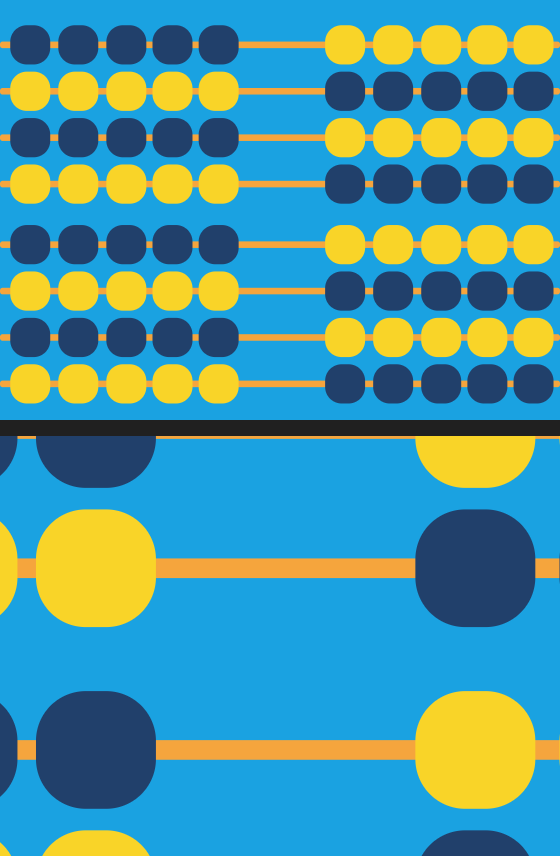
Top: the whole. Bottom: its middle third, enlarged.
Give the GLSL for this pattern, as a WebGL 1 fragment shader.

```glsl
precision highp float;

// Abacus: two blocks of four rods, each rod carrying five beads on either side.
// Rows fold onto the nearest rod; a short loop places the rounded-box beads,
// whose colours alternate like a checkerboard by row and side.

#define SKY         vec3(0.102, 0.637, 0.882)
#define NAVY        vec3(0.130, 0.250, 0.420)
#define YELLOW      vec3(0.978, 0.830, 0.155)
#define ORANGE      vec3(0.960, 0.647, 0.240)
#define ROW_PITCH   0.1105
#define BLOCK_PITCH 0.4757
#define SIDE_PITCH  0.7497
#define BEAD_PITCH  0.1099
#define BEAD_SLACK  0.0045              // extra space in the first two gaps
#define BEAD_HALF   vec2(0.0476, 0.0467)
#define BEAD_ROUND  0.0395
#define ROD_HALF    0.0078

uniform vec2 u_resolution;

const vec2 CANVAS = vec2(4.0 / 3.0, 1.0);     // the height is one unit
const vec2 FIRST_BEAD = vec2(0.0720, 0.1068); // measured from the top left

float roundedBox(vec2 p, vec2 halfSize, float radius) {
  vec2 q = abs(p) - halfSize + radius;
  return length(max(q, 0.0)) + min(max(q.x, q.y), 0.0) - radius;
}

float coverage(float dist, float pixel) {
  return clamp(0.5 - dist / pixel, 0.0, 1.0);
}

void main() {
  vec2 p = gl_FragCoord.xy / u_resolution * CANVAS;
  p.y = CANVAS.y - p.y;
  float pixel = CANVAS.y / u_resolution.y;

  // Fold y onto the nearest rod of its block
  float blockEdge = FIRST_BEAD.y + 0.5 * (BLOCK_PITCH + 3.0 * ROW_PITCH);
  float y = p.y - FIRST_BEAD.y - BLOCK_PITCH * step(blockEdge, p.y);
  float row = clamp(floor(y / ROW_PITCH + 0.5), 0.0, 3.0);
  y -= row * ROW_PITCH;

  // Rod with rounded ends
  vec2 rodHalf = vec2(0.5 * CANVAS.x, ROD_HALF);
  float rod = roundedBox(vec2(p.x - rodHalf.x, y), rodHalf, 0.8 * ROD_HALF);
  vec3 color = mix(SKY, ORANGE, coverage(rod, pixel));

  // Five beads on the nearer side
  float side = step(0.5 * CANVAS.x, p.x);
  float x = p.x - FIRST_BEAD.x - side * SIDE_PITCH;
  float beads = 1.0;
  for (int i = 0; i < 5; i++) {
    float n = float(i);
    float center = n * BEAD_PITCH + min(n, 2.0) * BEAD_SLACK;
    beads = min(beads, roundedBox(vec2(x - center, y), BEAD_HALF, BEAD_ROUND));
  }
  vec3 beadColor = mix(NAVY, YELLOW, mod(row + side, 2.0));
  color = mix(color, beadColor, coverage(beads, pixel));

  gl_FragColor = vec4(color, 1.0);
}
```
